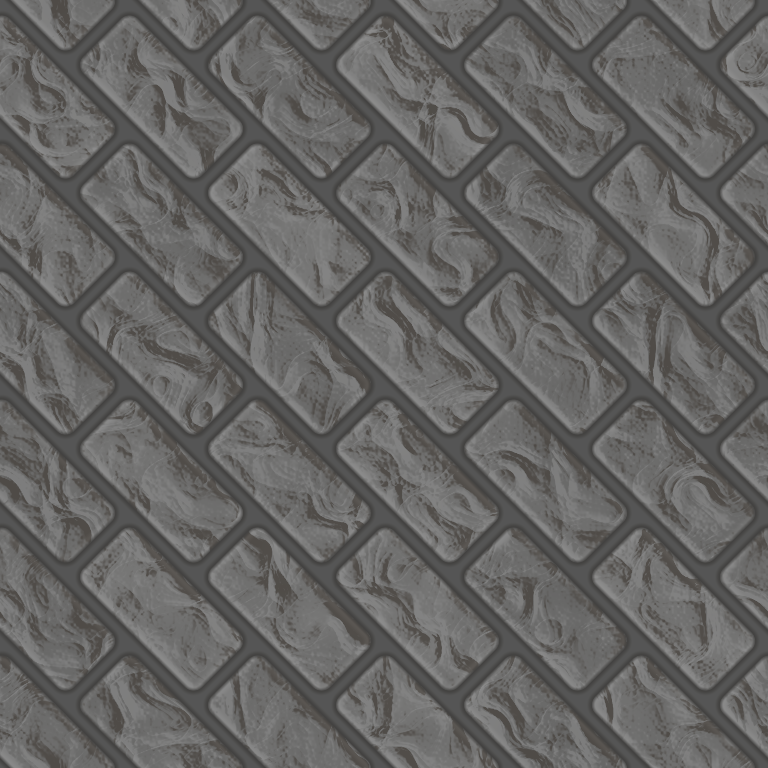
This texture is drawn by a WebGL 2 fragment shader. Its source:

```glsl
#version 300 es
precision highp float;
// Diagonal running-bond paving of rough grey split-stone bricks with dark recessed joints.

uniform vec2 u_resolution;
out vec4 fragColor;

const float REPEATS = 6.0;                        // bricks across and down
const vec2 BRICK_CENTER = vec2(0.262, 0.242);     // within one lattice cell
const vec2 BRICK_HALF = vec2(0.656, 0.302);       // long and short half sizes
const float CORNER = 0.095;
const vec2 LIGHT = vec2(-0.85, -0.5);

const vec3 JOINT_MID = vec3(0.335, 0.335, 0.333);
const vec3 JOINT_EDGE = vec3(0.262, 0.258, 0.252);
const vec3 STONE = vec3(0.432, 0.431, 0.428);
const vec3 STONE_LIT = vec3(0.545, 0.545, 0.545);
const vec3 STONE_SHADE = vec3(0.275, 0.255, 0.235);

float hash(vec2 p) {
    return fract(sin(dot(p, vec2(127.1, 311.7))) * 43758.5453);
}

vec2 hash2(vec2 p) {
    return vec2(hash(p), hash(p + 17.3));
}

float noise(vec2 p) {
    vec2 i = floor(p), f = fract(p);
    f = f * f * (3.0 - 2.0 * f);
    return mix(mix(hash(i), hash(i + vec2(1, 0)), f.x),
               mix(hash(i + vec2(0, 1)), hash(i + vec2(1, 1)), f.x), f.y);
}

// Distance to the nearest scattered point: rounded lumps with sharp creases
float lumps(vec2 p) {
    vec2 cell = floor(p);
    float nearest = 4.0;
    for (int y = -1; y <= 1; y++)
        for (int x = -1; x <= 1; x++) {
            vec2 c = cell + vec2(x, y);
            nearest = min(nearest, length(c + hash2(c) - p));
        }
    return nearest;
}

float roundedBox(vec2 p, vec2 halfSize, float radius) {
    vec2 q = abs(p) - halfSize + radius;
    return length(max(q, 0.0)) + min(max(q.x, q.y), 0.0) - radius;
}

// Local brick axes: x runs down the slope, y across it
vec2 toBrick(vec2 p) {
    return vec2(p.x - p.y, p.x + p.y) * 0.70711;
}

float ridges(vec2 p) {
    float sum = 0.0, amp = 1.0;
    for (int i = 0; i < 3; i++) {
        sum += amp * abs(noise(p) - 0.5);
        p = mat2(1.6, 1.2, -1.2, 1.6) * p + 5.7;
        amp *= 0.48;
    }
    return sum;
}

// Split-stone relief with a bevelled rim
float relief(vec2 p, vec2 seed) {
    float inside = -roundedBox(toBrick(p), BRICK_HALF, CORNER);
    vec2 q = p + seed * 40.0;
    vec2 warp = vec2(noise(q * 3.5), noise(q * 3.5 + 31.0)) - 0.5;
    float crags = -0.17 * lumps(q * 2.3 + warp * 1.5);
    float cracks = 0.065 * ridges(q * 5.0 + warp * 2.0);
    float grain = 0.009 * noise(q * 44.0) * (0.4 + noise(q * 4.0 + 9.0));
    float bevel = 0.045 * smoothstep(-0.01, 0.085, inside);
    return crags + cracks + grain + bevel;
}

vec3 stoneColor(vec2 p, vec2 id, float d) {
    vec2 seed = hash2(id + 3.1);
    float e = 0.012;
    float h = relief(p, seed);
    vec2 slope = vec2(relief(p + vec2(e, 0), seed), relief(p + vec2(0, e), seed)) - h;
    float lit = -dot(slope / e, LIGHT);
    vec3 color = STONE + 0.045 * (hash(id + 8.7) - 0.5);
    color += 0.04 * (noise(p * 4.0 + seed * 30.0) - 0.5);
    color = mix(color, STONE_LIT, 0.6 * smoothstep(0.0, 0.9, lit));
    color = mix(color, STONE_SHADE, 0.75 * smoothstep(0.05, 0.95, -lit));
    // Worn pale rim, then a dark outline
    float rim = smoothstep(0.005, 0.03, -d) * smoothstep(0.075, 0.03, -d);
    color += 0.035 * rim;
    return mix(JOINT_EDGE, color, smoothstep(-0.012, 0.03, -d));
}

void main() {
    vec2 p = gl_FragCoord.xy / u_resolution * REPEATS - BRICK_CENTER;
    float pixel = REPEATS / min(u_resolution.x, u_resolution.y);

    // Nearest brick of the square lattice
    vec2 base = floor(p + 0.5), id = base;
    float d = 9.0;
    for (int y = -1; y <= 1; y++)
        for (int x = -1; x <= 1; x++) {
            vec2 c = base + vec2(x, y);
            float dist = roundedBox(toBrick(p - c), BRICK_HALF, CORNER);
            if (dist < d) { d = dist; id = c; }
        }

    vec3 joint = mix(JOINT_EDGE, JOINT_MID, smoothstep(0.0, 0.045, d));
    vec3 stone = stoneColor(p - id, mod(id, REPEATS), d);
    fragColor = vec4(mix(stone, joint, smoothstep(-0.5 * pixel, 0.5 * pixel, d)), 1.0);
}
```
